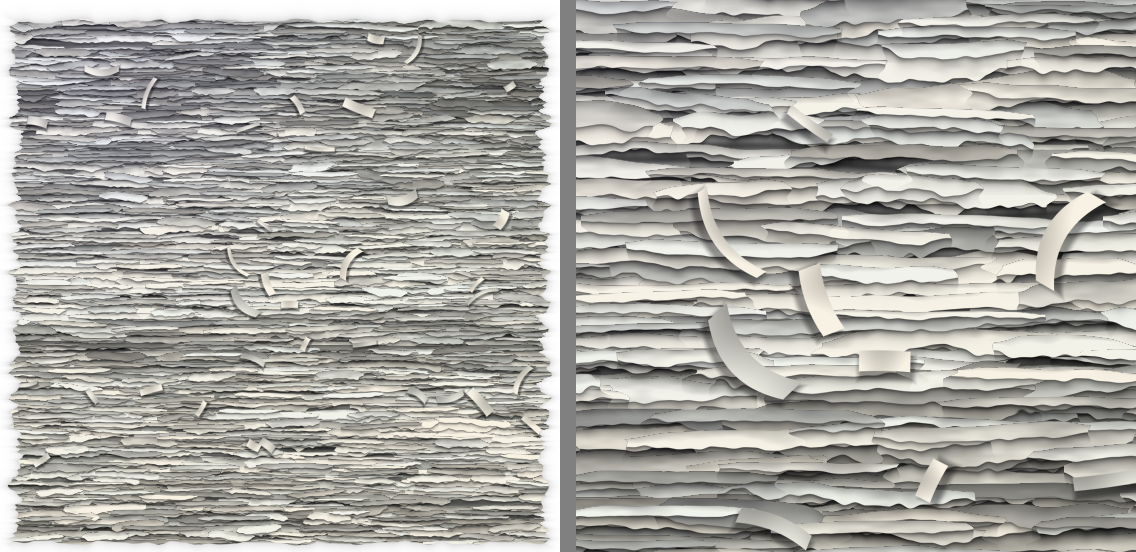
Left, the full canvas; right, a detail of the centre.
This texture is drawn by a Shadertoy shader. Its source:

```glsl
// Dense stack of torn, weathered paper strips with curled scraps on white.

float hash(vec2 p) {
    vec3 q = fract(vec3(p.xyx) * 0.1031);
    q += dot(q, q.yzx + 33.33);
    return fract((q.x + q.y) * q.z);
}

float noise(vec2 p) {
    vec2 i = floor(p), f = fract(p);
    f = f * f * (3.0 - 2.0 * f);
    return mix(mix(hash(i), hash(i + vec2(1, 0)), f.x),
               mix(hash(i + vec2(0, 1)), hash(i + vec2(1, 1)), f.x), f.y);
}

// Brightness of the stack by height: dim top, one pale and one dark band
float bandTone(float y) {
    float pale = exp(-pow((y - 0.47) / 0.045, 2.0));
    float dark = exp(-pow((y - 0.385) / 0.03, 2.0));
    float drift = noise(vec2(y * 17.0, 4.0)) - 0.5;
    return 0.81 - 0.15 * smoothstep(0.5, 1.0, y) + 0.08 * pale - 0.14 * dark + 0.18 * drift;
}

// Paper colour from brightness, between cool grey-green and warm cream
vec3 paper(float value, float warmth) {
    vec3 cool = vec3(0.975, 1.0, 0.985);
    vec3 warm = vec3(1.025, 1.0, 0.935);
    return clamp(value, 0.14, 0.95) * mix(cool, warm, warmth);
}

// One layer of horizontal torn strips, each shading what lies below it
vec3 addStrips(vec3 col, vec2 p, float rowH, float len, float amount, float seed, float px) {
    float row = floor(p.y / rowH);
    for (int j = -1; j <= 1; j++) {
        float id = row + float(j);
        float u = p.x / len + 9.0 * hash(vec2(id, seed));
        vec2 key = vec2(floor(u), id) + seed * 17.0;
        if (hash(key) > amount) continue;
        float f = fract(u);
        float size = hash(key + 3.1);
        float tone = hash(key + 7.7);

        // Sagging centre line and ragged upper and lower edges
        float sag = (noise(vec2(p.x * 11.0, id + seed)) - 0.5) * 0.6;
        float tilt = (hash(key + 5.3) - 0.5) * (f - 0.5) * 0.9;
        float d = p.y / rowH - (id + 0.5 + sag + tilt + (size - 0.5) * 0.4);
        float torn = noise(vec2(p.x * 48.0, id * 3.0 + seed)) - 0.5;
        float nick = noise(vec2(p.x * 150.0, id * 5.0 + seed)) - 0.5;
        float jag = 0.012 * (noise(vec2(p.y * 190.0, seed)) - 0.5) / len;
        float ends = min(f - 0.03, 0.97 - f - 0.25 * tone) + jag;
        float taper = smoothstep(0.0, 0.12, ends);
        float thick = (0.18 + 0.3 * size) * (0.45 + 0.55 * taper);
        float top = thick + 0.16 * torn;
        float bottom = -thick + 0.3 * torn + 0.16 * nick;

        // Shadow in the gap beneath the strip
        float inside = smoothstep(-px, px, ends * len);
        float below = max(bottom - d, 0.0) * rowH;
        float shadow = exp(-below / 0.0028) * step(d, top);
        col *= 1.0 - 0.58 * inside * shadow;

        // Pale lower lip, darker upper fold, crumples and fibres
        float t = clamp((d - bottom) / max(top - bottom, 0.05), 0.0, 1.0);
        float crumple = noise(p * vec2(32.0, 125.0) + key) - 0.5;
        float fibre = noise(p * vec2(90.0, 330.0) + key) - 0.5;
        float value = bandTone(p.y) + 0.42 * (tone - 0.5);
        value *= mix(1.09, 0.8, t * t) + 0.2 * crumple + 0.1 * fibre;
        float mask = inside * smoothstep(-px, px, min(top - d, d - bottom) * rowH);
        float warmth = hash(key + 9.4) * 0.7 + 0.45 * (1.0 - p.y);
        col = mix(col, paper(value, min(warmth, 1.0)), mask);
    }
    return col;
}

// Curled loose ribbon with a soft drop shadow
vec3 addRibbon(vec3 col, vec2 p, vec2 centre, float angle, vec2 halfSize, float bend, float tone, float px) {
    float c = cos(angle), s = sin(angle);
    vec2 q = mat2(c, -s, s, c) * (p - centre);
    q.y += bend * q.x * q.x;
    vec2 e = abs(q) - halfSize;
    float d = max(e.x, e.y);
    vec2 es = abs(q + vec2(-0.001, 0.004)) - halfSize;
    col *= 1.0 - 0.4 * (1.0 - smoothstep(-0.001, 0.004, max(es.x, es.y)));
    float curl = 0.09 * sin(q.x / halfSize.x * 2.3 + tone * 6.0);
    float value = 0.75 + 0.17 * tone + curl - 0.06 * q.y / halfSize.y;
    return mix(col, paper(value, 0.55 + 0.45 * tone), 1.0 - smoothstep(-px, px, d));
}

void mainImage(out vec4 fragColor, in vec2 fragCoord) {
    vec2 p = fragCoord / iResolution.y;
    float width = iResolution.x / iResolution.y;
    float px = 0.8 / iResolution.y;

    // Dark compressed sheets seen between the strips
    float sheets = noise(vec2(p.x * 5.0, p.y * 240.0 + 2.0 * noise(p * 9.0)));
    vec3 col = paper(0.24 + 0.42 * sheets, 0.4);

    // Long wide sheets first, small flakes last
    for (int i = 0; i < 8; i++) {
        float k = float(i) / 7.0;
        float thin = mod(float(i), 2.0);
        float rowH = mix(0.03, 0.015, k) * mix(1.0, 0.62, thin);
        float len = mix(0.6, 0.075, sqrt(k)) * mix(1.0, 2.1, thin);
        col = addStrips(col, p, rowH, len, mix(0.9, 0.42, k), float(i) + 1.0, px);
    }

    // Scattered curled scraps
    for (int i = 0; i < 36; i++) {
        vec2 k = vec2(float(i), 21.0);
        vec2 centre = vec2(mix(0.04, width - 0.04, hash(k)), mix(0.04, 0.94, hash(k + 1.7)));
        float angle = (hash(k + 2.9) - 0.5) * 2.8;
        vec2 halfSize = vec2(mix(0.01, 0.034, hash(k + 4.1)), mix(0.003, 0.009, hash(k + 5.9)));
        col = addRibbon(col, p, centre, angle, halfSize, 22.0 * (hash(k + 6.3) - 0.5), hash(k + 8.2), px);
    }

    // Faint violet haze at the upper left
    float haze = exp(-7.0 * dot(p - vec2(0.2, 0.9), p - vec2(0.2, 0.9)));
    col += haze * vec3(0.0, -0.005, 0.035);

    // Ragged outline against the white wall
    float side = 0.022 * noise(vec2(p.y * 75.0, 3.0)) + 0.012 * noise(vec2(p.y * 210.0, step(0.5, p.x) * 9.0));
    float rim = 0.009 * noise(vec2(p.x * 45.0, 8.0));
    float edge = min(min(p.x, width - p.x) - 0.012 - side, min(p.y - 0.012, 0.966 - p.y) - rim);
    vec3 wall = vec3(1.0) - 0.14 * exp(min(edge, 0.0) / 0.008);
    col = mix(wall, col, smoothstep(-px, px, edge));
    fragColor = vec4(clamp(col, 0.0, 1.0), 1.0);
}
```
